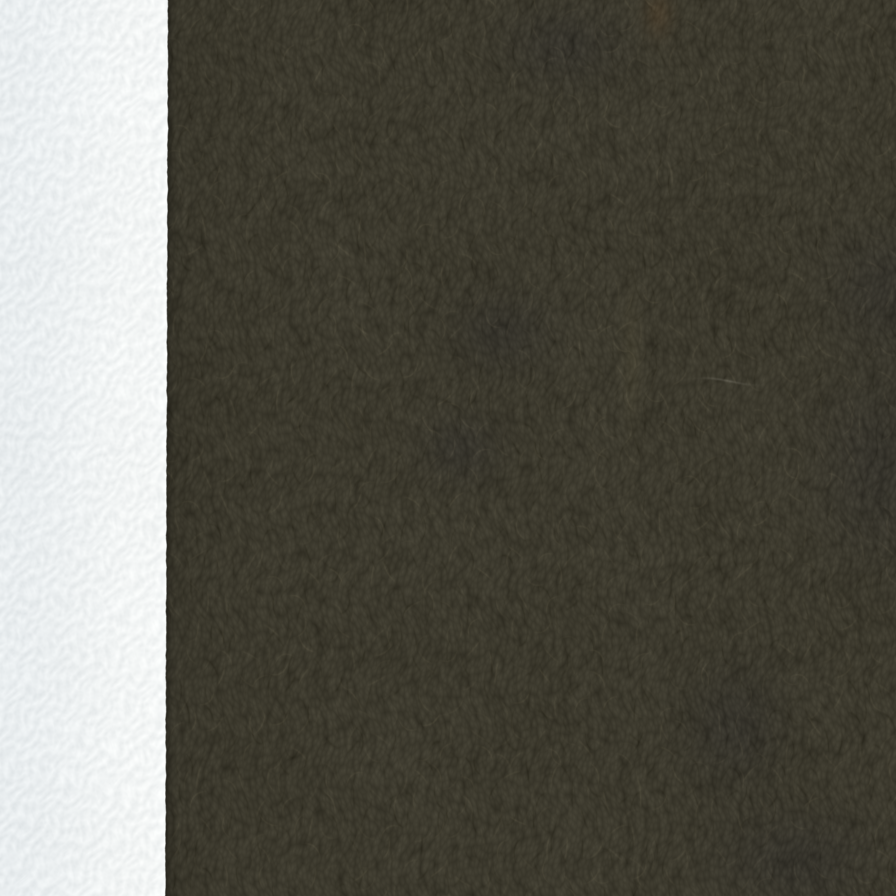
Give the GLSL for this texture, as a Shadertoy shader.

```glsl
// A pale embossed strip on the left beside a sheet of dark, fibrous felt paper.
// Cellular noise forms the emboss and the upright grain; curved strands scattered
// over grid cells form loose fibres, and soft spots and layered sines vary the tone.

vec2 hash2(vec2 p) {
    vec3 q = fract(p.xyx * vec3(0.1031, 0.1030, 0.0973));
    q += dot(q, q.yzx + 33.33);
    return fract((q.xx + q.yz) * q.zy);
}

// Distance to the nearest scattered cell point
float cellular(vec2 p) {
    vec2 cell = floor(p), f = fract(p);
    float nearest = 4.0;
    for (int y = -1; y <= 1; y++)
    for (int x = -1; x <= 1; x++) {
        vec2 o = vec2(x, y);
        vec2 d = o + hash2(cell + o) - f;
        nearest = min(nearest, dot(d, d));
    }
    return sqrt(nearest);
}

// Broad uneven tone, about -1 to 1
float clouds(vec2 p) {
    float sum = 0.0, amp = 0.5;
    for (int i = 0; i < 4; i++) {
        p = mat2(0.8, 0.6, -0.6, 0.8) * p + 1.7;
        sum += amp * sin(p.x + 1.3 * sin(p.y)) * cos(p.y + sin(0.7 * p.x));
        p *= 1.9;
        amp *= 0.6;
    }
    return sum;
}

// Thin bent strands, mostly upright, one in each grid cell
float fibres(vec2 p, float width) {
    vec2 cell = floor(p), f = fract(p);
    float sum = 0.0;
    for (int y = -1; y <= 1; y++)
    for (int x = -1; x <= 1; x++) {
        vec2 o = vec2(x, y);
        vec2 r = hash2(cell + o + 71.0), s = hash2(cell + o + 193.0);
        vec2 d = f - o - r;
        float a = (s.x - 0.5) * 2.4;
        d = mat2(cos(a), sin(a), -sin(a), cos(a)) * d;
        d.x += (s.y - 0.5) * 2.2 * d.y * d.y;
        float along = 1.0 - smoothstep(0.2, 0.6, abs(d.y));
        sum += along * exp(-d.x * d.x / (width * width)) * (0.3 + 0.7 * r.y);
    }
    return sum;
}

// Soft elliptical spot
float spot(vec2 p, vec2 centre, vec2 radius) {
    vec2 d = (p - centre) / radius;
    return exp(-dot(d, d));
}

vec3 embossedStrip(vec2 p) {
    vec2 q = mat2(0.95, 0.25, -0.3, 0.95) * p * vec2(105.0, 78.0);
    q += 0.35 * sin(q.yx * 1.7);
    float relief = cellular(q + vec2(0.22, -0.18)) - cellular(q - vec2(0.22, -0.18));
    float fine = cellular(p * 190.0 + 40.0) - 0.45;
    vec3 colour = mix(vec3(0.915, 0.933, 0.94), vec3(0.952, 0.962, 0.96), smoothstep(0.0, 0.17, p.x));
    colour += vec3(1.0, 0.93, 0.88) * (0.05 * relief + 0.02 * fine);
    return colour + 0.008 * clouds(p * 14.0);
}

vec3 feltPaper(vec2 p) {
    // Upright grain at three sizes, bent a little
    vec2 q = p + 0.004 * sin(p.yx * vec2(61.0, 47.0));
    float grain = 0.45 * (cellular(q * vec2(205.0, 120.0)) - 0.45)
                + 0.35 * (cellular(q * vec2(125.0, 58.0) + 19.0) - 0.45)
                + 0.25 * (cellular(q * vec2(70.0, 26.0) + 57.0) - 0.45);
    vec3 colour = vec3(0.232, 0.221, 0.175) - vec3(0.12, 0.118, 0.105) * grain;
    colour += 0.007 * clouds(p * vec2(17.0, 11.0));

    // Loose strands, light and dark
    colour += vec3(0.034, 0.031, 0.024) * fibres(p * vec2(42.0, 36.0), 0.045);
    colour -= 0.026 * fibres(p * vec2(55.0, 34.0) + 31.0, 0.06);

    // Cool dark smudges
    float smudge = spot(p, vec2(0.56, 0.63), vec2(0.05, 0.04))
                 + spot(p, vec2(0.515, 0.50), vec2(0.04, 0.035))
                 + spot(p, vec2(0.99, 0.68), vec2(0.06, 0.06))
                 + spot(p, vec2(0.98, 0.48), vec2(0.06, 0.10))
                 + spot(p, vec2(0.82, 0.19), vec2(0.05, 0.06))
                 + spot(p, vec2(0.89, 0.04), vec2(0.08, 0.05))
                 + spot(p, vec2(0.63, 0.95), vec2(0.06, 0.04));
    colour -= vec3(0.020, 0.018, 0.003) * smudge;

    // Warm stain, pale upright streak and one pale lying fibre
    colour += vec3(0.045, 0.018, 0.0) * spot(p, vec2(0.735, 0.985), vec2(0.015, 0.025));
    colour += vec3(0.025, 0.022, 0.012) * spot(p, vec2(0.705, 0.60), vec2(0.010, 0.07));
    float bend = 0.004 * sin(p.x * 50.0);
    colour += 0.09 * spot(p, vec2(0.81, 0.574 + bend), vec2(0.025, 0.0015));
    return colour;
}

void mainImage(out vec4 fragColor, in vec2 fragCoord) {
    vec2 p = fragCoord / iResolution.xy;
    float pixel = 1.0 / iResolution.x;

    // Slightly leaning, faintly ragged border
    float border = 0.1845 + 0.003 * p.y + 0.0012 * (cellular(vec2(3.0, p.y * 110.0)) - 0.45);
    float d = p.x - border;

    vec3 strip = embossedStrip(p) + 0.025 * exp(-abs(d) / 0.006);
    vec3 felt = feltPaper(p) * (1.0 - 0.35 * exp(-max(d, 0.0) / 0.004));
    felt *= 1.0 - 0.06 * exp(-max(d, 0.0) / 0.04);
    vec3 colour = mix(strip, felt, smoothstep(-pixel, pixel, d));
    fragColor = vec4(clamp(colour, 0.0, 1.0), 1.0);
}
```
